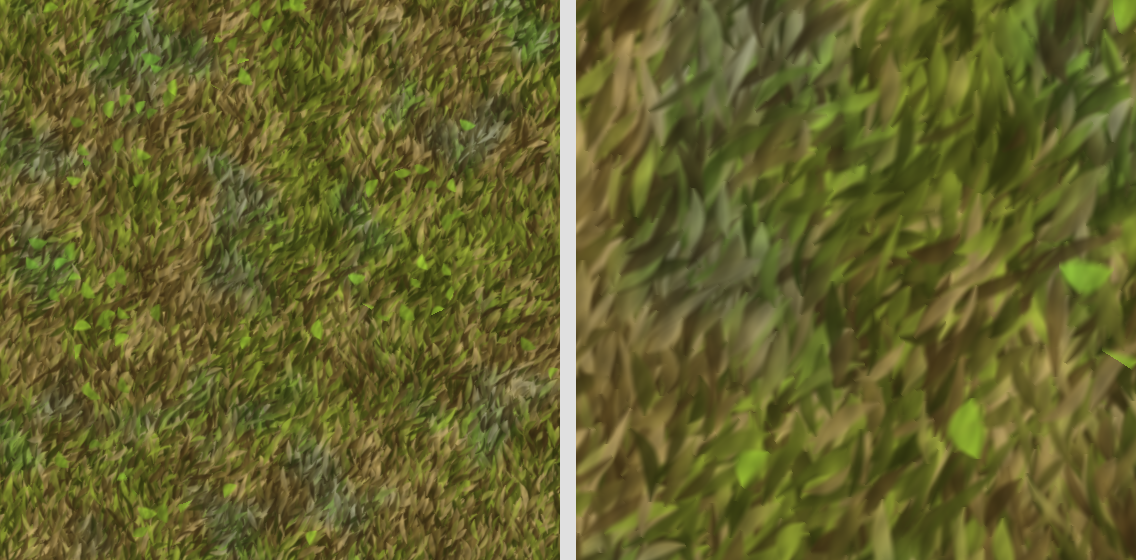
Left, the full canvas; right, a detail of the centre.
Give the GLSL for this texture, as a Shadertoy shader.

```glsl
#define BLADE_CELLS 34.0   // blade grid cells across the canvas
#define BLADE_LAYERS 12
#define LEAF_CELLS 25.0    // broad leaf grid cells across the canvas
#define LEAN 0.42          // mean tilt to the right, radians
#define TILT_SPREAD 1.5
#define SOFTNESS 0.09      // edge blur in cells
#define OPACITY 0.88
#define PATCH_SCALE 4.5    // size of dry and green patches

const vec3 GREEN_DARK = vec3(0.20, 0.22, 0.06);
const vec3 GREEN_MID = vec3(0.37, 0.40, 0.12);
const vec3 GREEN_LIGHT = vec3(0.56, 0.62, 0.19);
const vec3 DRY_DARK = vec3(0.25, 0.19, 0.08);
const vec3 DRY_MID = vec3(0.43, 0.36, 0.17);
const vec3 DRY_LIGHT = vec3(0.68, 0.59, 0.37);
const vec3 LEAF_GREEN = vec3(0.52, 0.65, 0.17);
const vec3 COOL_SHADE = vec3(0.86, 1.0, 1.25);

// Integer hash: four random values per cell and seed
vec4 hash4(vec2 cell, int seed) {
    ivec2 c = ivec2(floor(cell));
    uint h = uint(c.x) * 1597u ^ uint(c.y) * 51749u ^ uint(seed) * 39119u;
    vec4 r;
    for (int i = 0; i < 4; i++) {
        h = (h ^ (h >> 15)) * 73244475u + 7919u;
        h = (h ^ (h >> 13)) * 40503u + 104729u;
        h ^= h >> 16;
        r[i] = float(h & 65535u) / 65536.0;
    }
    return r;
}

float gradientDot(vec2 cell, vec2 offset, int seed) {
    float a = 6.2832 * hash4(cell, seed).x;
    return dot(vec2(cos(a), sin(a)), offset);
}

float gradientNoise(vec2 p, int seed) {
    vec2 i = floor(p), f = p - i;
    vec2 u = f * f * f * (f * (f * 6.0 - 15.0) + 10.0);
    vec2 e = vec2(1.0, 0.0);
    return mix(
        mix(gradientDot(i, f, seed), gradientDot(i + e, f - e, seed), u.x),
        mix(gradientDot(i + e.yx, f - e.yx, seed), gradientDot(i + 1.0, f - 1.0, seed), u.x), u.y);
}

float fbm(vec2 p, int seed) {
    return gradientNoise(p, seed) + 0.5 * gradientNoise(p * 2.1 + 7.3, seed + 1);
}

vec3 ramp(vec3 dark, vec3 mid, vec3 light, float t) {
    return t < 0.5 ? mix(dark, mid, t * 2.0) : mix(mid, light, t * 2.0 - 1.0);
}

vec3 grassColor(float dryness, float shade) {
    return mix(ramp(GREEN_DARK, GREEN_MID, GREEN_LIGHT, shade),
               ramp(DRY_DARK, DRY_MID, DRY_LIGHT, shade), dryness);
}

// Coverage of a bent, tapered blade; size is half width and half length
float bladeMask(vec2 d, vec2 size, float bend) {
    float t = d.y / size.y;
    float width = size.x * (1.0 - t * t);
    float across = abs(d.x - bend * t * t);
    return smoothstep(SOFTNESS, -SOFTNESS, across - width) * step(abs(t), 1.0);
}

vec2 rotate(vec2 d, float a) {
    return vec2(cos(a) * d.x - sin(a) * d.y, sin(a) * d.x + cos(a) * d.y);
}

// One scattered layer of grass blades
void paintBlades(inout vec3 color, vec2 uv, int layer, float dry, float light, float swirl) {
    vec2 p = uv * BLADE_CELLS + float(layer) * vec2(0.37, 0.61);
    for (int k = 0; k < 9; k++) {
        vec2 cell = floor(p) + vec2(k % 3 - 1, k / 3 - 1);
        vec4 r = hash4(cell, layer * 2 + 20), s = hash4(cell, layer * 2 + 21);
        float tilt = LEAN + swirl + TILT_SPREAD * (r.z - 0.5);
        vec2 d = rotate(p - cell - r.xy, tilt);
        vec2 size = vec2(mix(0.09, 0.21, s.x), mix(0.45, 0.95, r.w));
        float mask = bladeMask(d, size, 0.35 * (s.y - 0.5));
        float dryness = smoothstep(0.2, 0.8, 0.5 + dry + 0.75 * (s.z - 0.5));
        float shade = s.w + light + 0.13 * d.y / size.y + 0.7 * d.x;
        color = mix(color, grassColor(dryness, clamp(shade, 0.0, 1.0)), mask * OPACITY);
    }
}

// Sparse broad leaves gathered in green patches
void paintLeaves(inout vec3 color, vec2 uv, float density) {
    vec2 p = uv * LEAF_CELLS;
    for (int k = 0; k < 9; k++) {
        vec2 cell = floor(p) + vec2(k % 3 - 1, k / 3 - 1);
        vec4 r = hash4(cell, 90), s = hash4(cell, 91);
        vec2 d = rotate(p - cell - r.xy, 3.0 * (r.z - 0.5));
        float mask = bladeMask(d, vec2(0.22, 0.4) * mix(0.7, 1.2, s.x), 0.15);
        mask *= step(s.y, density);
        color = mix(color, LEAF_GREEN * (0.75 + 0.4 * s.z + 0.35 * d.x), mask * 0.8);
    }
}

void mainImage(out vec4 fragColor, in vec2 fragCoord) {
    vec2 uv = fragCoord / min(iResolution.x, iResolution.y);

    // Broad fields that steer colour, light and direction
    float dry = 0.03 + 0.65 * fbm(uv * PATCH_SCALE, 1);
    float light = 0.38 * fbm(uv * 11.0, 4) - 0.03;
    float swirl = 0.9 * gradientNoise(uv * 7.0, 7);
    float cool = smoothstep(0.0, 0.5, fbm(uv * 6.0, 9));

    // Shaded thatch under the blades
    vec3 color = grassColor(clamp(0.5 + dry, 0.0, 1.0), 0.2 + 0.3 * gradientNoise(uv * 60.0, 11));
    for (int layer = 0; layer < BLADE_LAYERS; layer++)
        paintBlades(color, uv, layer, dry, light, swirl);
    paintLeaves(color, uv, 0.02 + 0.6 * smoothstep(0.12, 0.5, fbm(uv * 3.0, 13)));

    // Fine mottling and cool shadows
    color *= 1.0 + 0.3 * gradientNoise(rotate(uv, LEAN) * vec2(110.0, 55.0), 15);
    color *= mix(vec3(1.0), COOL_SHADE, cool);
    fragColor = vec4(clamp(color, 0.0, 1.0), 1.0);
}
```
